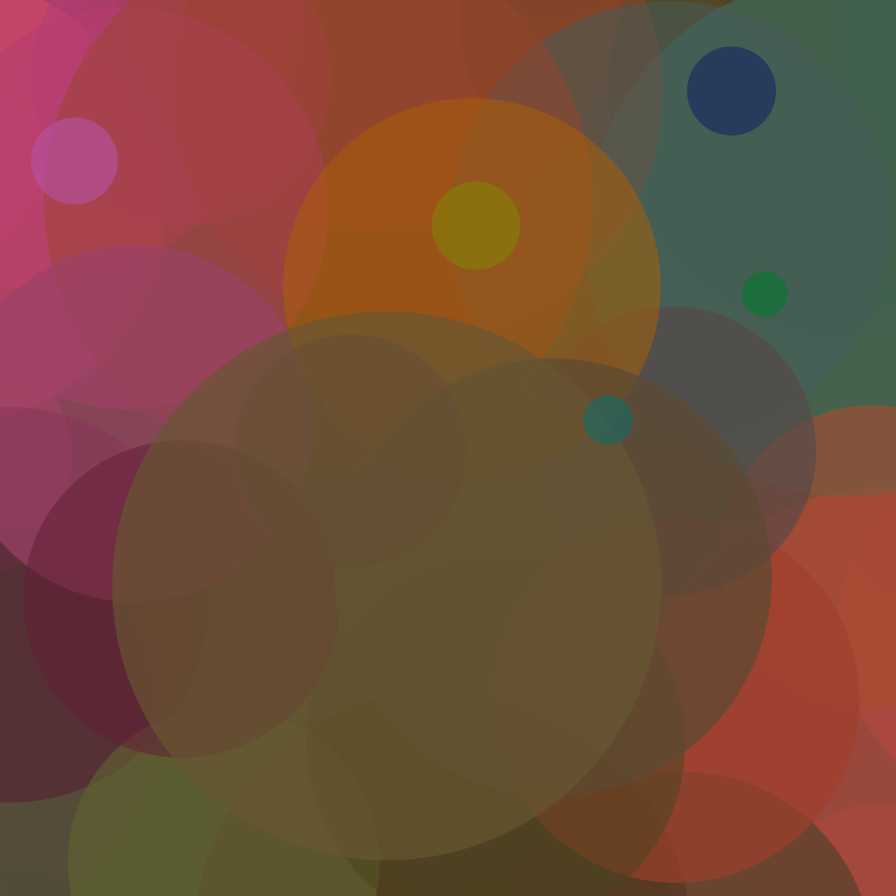
Write a WebGL 1 fragment shader that draws this background.

```glsl
precision highp float;

uniform vec2 u_resolution;

#define LARGE_DISCS 60
#define SMALL_DISCS 5
#define SPIRAL_CENTER vec2(0.45, 0.40)
#define SPIRAL_EXTENT 0.95
#define GOLDEN_ANGLE 2.39996
#define LARGE_RADIUS vec2(0.12, 0.32)
#define SMALL_RADIUS vec2(0.02, 0.055)
#define OPACITY vec2(0.48, 0.74)
#define TINT_JITTER 0.12
#define ACCENT_JITTER 0.36
#define SEED 1.9

float hash(float n) {
    return fract(sin(n * 12.9898 + SEED) * 43758.5453);
}

vec3 hash3(float n) {
    return vec3(hash(n), hash(n + 0.31), hash(n + 0.67));
}

// Full inside a colour region, fading quickly at its rim
float region(vec2 p, vec2 center, float reach) {
    return 1.0 - smoothstep(0.75, 1.05, length(p - center) / reach);
}

// Strong colour regions around a ground that varies from green to brown
vec3 regionTint(vec2 p, float warmth) {
    vec3 green = vec3(0.29, 0.33, 0.18);
    vec3 brown = vec3(0.40, 0.28, 0.20);
    vec3 amber = vec3(0.55, 0.35, 0.06);
    vec3 brick = vec3(0.68, 0.27, 0.23);
    vec3 teal = vec3(0.22, 0.32, 0.30);
    vec3 rose = vec3(0.77, 0.25, 0.45);
    vec3 maroon = vec3(0.37, 0.01, 0.13);

    vec3 tint = mix(green, brown, warmth);
    tint = mix(tint, amber, region(p, vec2(0.42, 0.70), 0.16));
    tint = mix(tint, brick, region(p, vec2(1.00, 0.20), 0.29));
    tint = mix(tint, brick, region(p, vec2(0.32, 0.90), 0.21));
    tint = mix(tint, teal, region(p, vec2(0.78, 0.71), 0.24));
    tint = mix(tint, rose, region(p, vec2(-0.02, 0.78), 0.36));
    tint = mix(tint, maroon, region(p, vec2(0.04, 0.33), 0.19));
    return tint;
}

// Golden spiral running inward, so central discs lie on top
vec2 spiralCenter(float id) {
    float angle = id * GOLDEN_ANGLE;
    float reach = SPIRAL_EXTENT * sqrt(1.0 - id / float(LARGE_DISCS));
    vec2 shift = vec2(hash(id + 0.13), hash(id + 0.47)) - 0.5;
    return SPIRAL_CENTER + reach * vec2(cos(angle), sin(angle)) + 0.10 * shift;
}

float discMask(vec2 p, vec2 center, float radius, float pixel) {
    float d = length(p - center) - radius;
    return 1.0 - smoothstep(-0.75 * pixel, 0.75 * pixel, d);
}

void main() {
    float side = min(u_resolution.x, u_resolution.y);
    vec2 uv = (gl_FragCoord.xy - 0.5 * u_resolution) / side + 0.5;
    float pixel = 1.0 / side;
    vec3 color = regionTint(SPIRAL_CENTER, 0.5);

    // Large translucent discs
    for (int i = 0; i < LARGE_DISCS; i++) {
        float id = float(i) + 0.5;
        vec2 center = spiralCenter(id);
        float radius = mix(LARGE_RADIUS.x, LARGE_RADIUS.y, hash(id + 0.79));
        float opacity = mix(OPACITY.x, OPACITY.y, hash(id + 0.91));

        float shade = mix(0.83, 1.17, fract(id * 0.7549));
        vec3 tint = shade * regionTint(center, 1.0 - fract(id * 0.618));
        tint += TINT_JITTER * (hash3(id + 0.05) - 0.5);

        float mask = discMask(uv, center, radius, pixel);
        color = mix(color, clamp(tint, 0.0, 1.0), opacity * mask);
    }

    // Small accents on top
    for (int i = 0; i < SMALL_DISCS; i++) {
        float id = float(i) + 100.0;
        vec2 center = vec2(hash(id + 0.17), hash(id + 0.53));
        float radius = mix(SMALL_RADIUS.x, SMALL_RADIUS.y, hash(id + 0.79));
        vec3 tint = regionTint(center, 0.5) + ACCENT_JITTER * (hash3(id) - 0.5);

        float mask = discMask(uv, center, radius, pixel);
        color = mix(color, clamp(tint, 0.0, 1.0), 0.7 * mask);
    }

    gl_FragColor = vec4(color, 1.0);
}
```
